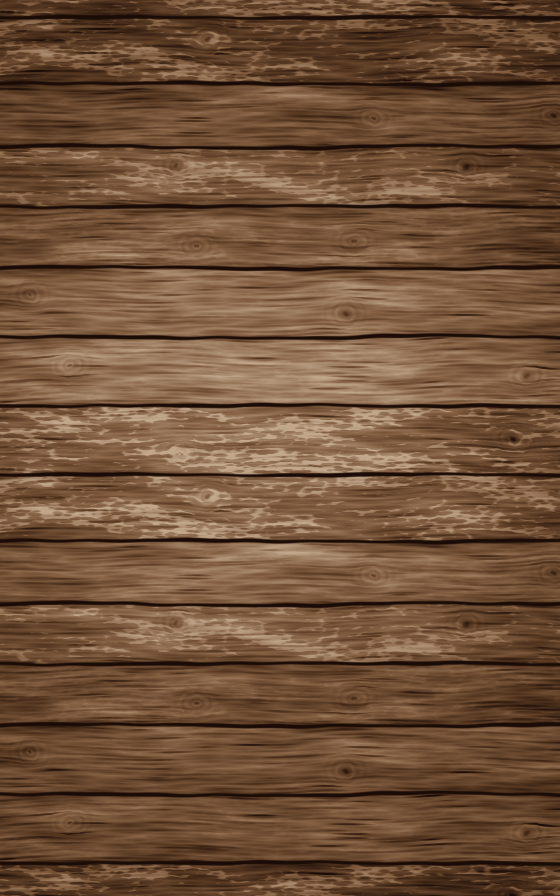
Give the GLSL for this texture, as a Shadertoy shader.

```glsl
const vec3 SEAM_DARK = vec3(0.10, 0.045, 0.025);
const vec3 UMBER = vec3(0.34, 0.22, 0.13);
const vec3 TAN = vec3(0.52, 0.38, 0.265);
const vec3 PALE = vec3(0.72, 0.61, 0.50);

const float BASE_TONE = 0.605;
const float TILE = 0.5104;         // set of planks, in canvas heights
const float TILE_START = 0.0195;   // first seam below the top edge
const float SEAM_HALF = 0.0038;    // the rest is in tile units
const float SEAM_WARP = 0.0018;
const float KNOT_REACH = 0.026;
const vec2 LIGHT_CENTRE = vec2(0.45, 0.52);

const int PLANKS = 7;
const float EDGES[8] = float[](0.0, 0.145, 0.283, 0.413, 0.548, 0.699, 0.849, 1.0);
const float WEAR[7] = float[](0.95, 0.15, 0.75, 0.25, 0.12, 0.15, 1.0);
const float TINT[7] = float[](-0.01, -0.03, 0.03, -0.06, 0.0, 0.04, 0.02);
const vec2 KNOT_X[7] = vec2[](vec2(0.455, 1.50), vec2(0.816, 1.21), vec2(0.385, 1.02),
    vec2(0.43, 0.775), vec2(0.065, 0.755), vec2(0.153, 1.153), vec2(0.395, 1.12));

vec2 hash2(vec2 p) {
    return fract(sin(vec2(dot(p, vec2(127.1, 311.7)), dot(p, vec2(269.5, 183.3)))) * 43758.5);
}

// Cellular noise: distance to the nearest scattered point
float cells(vec2 p) {
    vec2 cell = floor(p), f = fract(p);
    float nearest = 4.0;
    for (int j = -1; j <= 1; j++)
        for (int i = -1; i <= 1; i++) {
            vec2 o = vec2(i, j);
            vec2 d = o + hash2(cell + o) - f;
            nearest = min(nearest, dot(d, d));
        }
    return sqrt(nearest);
}

// Broad blotches from layered sines, about 0 to 1
float blotches(vec2 p) {
    return 0.5 + 0.22 * sin(p.x * 8.0 + 2.0 * sin(p.y * 29.0 + p.x * 3.0))
               + 0.18 * sin(p.y * 73.0 + 2.0 * sin(p.x * 9.0))
               + 0.12 * sin(p.x * 27.0 - p.y * 90.0);
}

float seamY(int i, float x) {
    float k = float(i);
    float warp = sin(x * 6.0 + k * 2.3) + 0.5 * sin(x * 17.0 + k * 4.1) + 0.3 * sin(x * 53.0 + k);
    return EDGES[i] + (i % PLANKS == 0 ? 0.0 : SEAM_WARP * warp);
}

vec3 woodColour(float tone) {
    vec3 c = mix(SEAM_DARK, UMBER, clamp(tone / 0.33, 0.0, 1.0));
    c = mix(c, TAN, clamp((tone - 0.33) / 0.27, 0.0, 1.0));
    return mix(c, PALE, clamp((tone - 0.6) / 0.3, 0.0, 1.2));
}

void mainImage(out vec4 fragColor, in vec2 fragCoord) {
    vec2 uv = fragCoord / iResolution.xy;
    float pixel = 1.0 / (iResolution.y * TILE);
    float x = fragCoord.x * pixel;
    float y = fract(((1.0 - uv.y) - TILE_START) / TILE + 0.001 * sin(x * 8.0));

    // Plank under this point
    int id = 0;
    for (int i = 1; i < PLANKS; i++) id += y > seamY(i, x) ? 1 : 0;
    float top = seamY(id, x), bottom = seamY(id + 1, x);
    float seed = float(id) * 3.7;

    // Knots push the grain aside and add rings
    float flow = y, knotTone = 0.0;
    for (int k = 0; k < 2; k++) {
        vec2 rnd = hash2(vec2(float(id) + 2.0, float(k) + 5.0));
        vec2 off = vec2(x - KNOT_X[id][k], y - mix(EDGES[id], EDGES[id + 1], 0.3 + 0.4 * rnd.x));
        float r = length(off * vec2(0.75, 1.0));
        r += 0.0012 * sin(2.0 * atan(off.y, off.x) + seed) + 0.001 * sin(off.x * 260.0 + seed);
        float reach = exp(-r * r / (KNOT_REACH * KNOT_REACH));
        float eye = mix(0.004, 0.010, rnd.y);
        flow -= off.y * reach * 0.6;
        knotTone += 0.06 * reach * sin(r * 500.0)
                  - mix(0.15, 0.35, rnd.y) * (1.0 - smoothstep(eye * 0.3, eye, r));
    }
    flow += 0.004 * sin(x * 7.0 + seed) + 0.0015 * sin(x * 21.0 + seed * 2.0);
    vec2 grain = vec2(x + seed, flow);

    // Fibres and blotches
    float patches = blotches(grain);
    float fine = cells(grain * vec2(11.0, 125.0));
    float broad = cells(grain * vec2(3.0, 38.0) + 17.0);
    float tone = BASE_TONE + TINT[id] + knotTone;
    tone += 0.24 * (fine - 0.45) + 0.22 * (broad - 0.45) + 0.16 * (patches - 0.5);

    // Long hairlines and short cracks
    float hairline = 1.0 - smoothstep(0.08, 0.34, cells(grain * vec2(2.4, 88.0) + 29.0));
    float crack = 1.0 - smoothstep(0.06, 0.2, cells(grain * vec2(3.0, 62.0) + 41.0));
    tone -= 0.15 * hairline;
    tone -= 0.26 * crack * smoothstep(0.35, 0.75, blotches(grain.yx * vec2(3.0, 0.4) + seed));

    // Pale worn specks, ragged and drawn out along the grain
    float speck = 0.5 * (cells(grain * vec2(12.0, 80.0) + 73.0) + cells(grain * vec2(38.0, 130.0) + 11.0));
    float flake = smoothstep(0.0, 0.2, speck + 0.45 * (patches - 0.5) - 0.45);
    tone += WEAR[id] * (0.27 * flake - 0.10);

    // Light falls off from the centre
    float far = length((uv - LIGHT_CENTRE) * vec2(0.8, 1.1));
    tone += mix(0.18, -0.22, smoothstep(0.0, 0.72, far));

    // Dark seams with soft shaded edges
    float edge = min(y - top, bottom - y);
    tone -= 0.14 * exp(-edge / 0.008);
    float side = y - top < bottom - y ? 0.0 : 2.0;
    float halfWidth = SEAM_HALF * (1.0 + 0.3 * sin(x * 11.0 + side + seed) + 0.2 * sin(x * 37.0 + seed));
    float wood = smoothstep(halfWidth - pixel, halfWidth + pixel, edge);
    fragColor = vec4(mix(SEAM_DARK, woodColour(tone), wood), 1.0);
}
```
